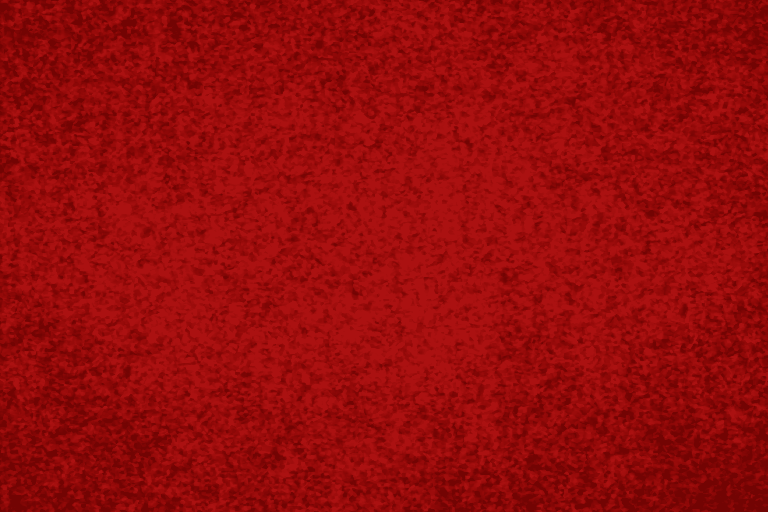
Reproduce this texture procedurally as a WebGL 1 fragment shader.

```glsl
precision highp float;
// Red felt-like cloth with fine mottled grain, soft blotches and darker edges.

uniform vec2 u_resolution;

const vec3 SHADOW_RED = vec3(0.45, 0.015, 0.012);
const vec3 MIDDLE_RED = vec3(0.575, 0.035, 0.032);
const vec3 BRIGHT_RED = vec3(0.67, 0.067, 0.066);
const float GRAIN_SHARPNESS = 9.0;

vec3 hash3(vec2 cell) {
  vec3 h = fract(vec3(cell.xyx) * vec3(0.1031, 0.1030, 0.0973));
  h += dot(h, h.yxz + 33.33);
  return fract((h.xxy + h.yzz) * h.zyx);
}

// Soft cellular noise: scattered points with random tones that blend
// where their cells meet, from -0.5 to 0.5.
float cellGrain(vec2 p) {
  vec2 cell = floor(p);
  vec2 local = fract(p);
  float toneSum = 0.0;
  float weightSum = 0.0;
  for (int y = -1; y <= 1; y++) {
    for (int x = -1; x <= 1; x++) {
      vec2 offset = vec2(float(x), float(y));
      vec3 seed = hash3(cell + offset);
      vec2 toPoint = offset + seed.xy - local;
      float weight = exp(-GRAIN_SHARPNESS * dot(toPoint, toPoint));
      toneSum += weight * (seed.z - 0.5);
      weightSum += weight;
    }
  }
  return toneSum / max(weightSum, 0.00001);
}

// Rotated, mutually bent sines give an irregular cloud, about -1 to 1.
float layeredSines(vec2 p) {
  float sum = 0.0;
  float weight = 0.4;
  for (int i = 0; i < 5; i++) {
    p = mat2(0.8, 0.6, -0.6, 0.8) * p * 1.5 + vec2(1.7, 4.1);
    p += 0.7 * sin(p.yx * 0.8);
    sum += weight * sin(p.x) * cos(p.y);
    weight *= 0.85;
  }
  return sum;
}

// Fine fibres: small specks with short horizontal and vertical tufts.
float fibreGrain(vec2 p) {
  vec2 bend = 0.003 * vec2(layeredSines(p * 30.0), layeredSines(p * 30.0 + 9.0));
  vec2 q = p + bend;
  float specks = cellGrain(q * vec2(145.0, 185.0));
  float acrossTufts = cellGrain(q * vec2(70.0, 125.0) + 217.0);
  float uprightTufts = cellGrain(q * vec2(105.0, 62.0) + 441.0);
  return 0.60 * specks + 0.42 * acrossTufts + 0.32 * uprightTufts;
}

float edgeShade(vec2 uv, vec2 centre) {
  vec2 d = uv - centre;
  return dot(d, d);
}

vec3 clothColour(float tone) {
  float t = 2.0 * clamp(tone, 0.0, 1.0);
  vec3 lower = mix(SHADOW_RED, MIDDLE_RED, min(t, 1.0));
  return mix(lower, BRIGHT_RED, max(t - 1.0, 0.0));
}

void main() {
  vec2 uv = gl_FragCoord.xy / u_resolution;
  vec2 p = gl_FragCoord.xy / u_resolution.y;

  float tone = 0.84 - 1.45 * edgeShade(uv, vec2(0.49, 0.54));
  tone += 0.18 * layeredSines(p * 2.6);
  tone += 0.15 * layeredSines(p * 11.0 + 5.0);
  tone += 1.4 * fibreGrain(p);

  gl_FragColor = vec4(clothColour(tone), 1.0);
}
```
